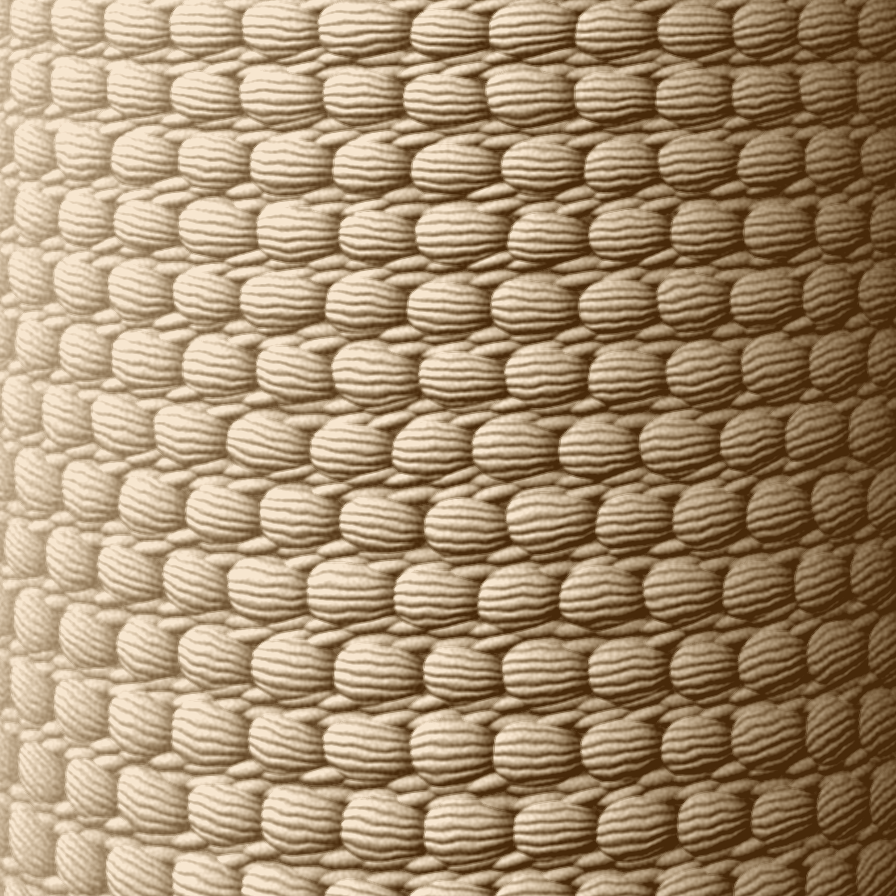
This texture is drawn by a WebGL 2 fragment shader. Its source:

```glsl
#version 300 es
precision highp float;
// Woven cord: rows of ribbed knots with twisted strands between, wrapped on a cylinder.
uniform vec2 u_resolution;
out vec4 fragColor;

#define AXIS_X 0.52        // horizontal centre of the cylinder
#define RADIUS 0.56        // cylinder radius
#define KNOT_ANGLE 0.17    // angle taken by one knot
#define KNOT_SIZE vec2(0.59, 0.43)
#define STRAND_SIZE vec2(0.36, 0.12)
#define STRAND_SLOPE 0.17
#define RIBS 2.8           // ribs per half knot
#define RELIEF 0.025       // depth of the weave
#define SOFTNESS 0.0009    // radius of the edge smoothing
#define GRAIN 0.13
#define SHADOW vec3(0.28, 0.16, 0.04)
#define LIGHT vec3(0.97, 0.90, 0.81)

const float PI = 3.14159265;

float hash(vec2 p) {
    vec3 q = fract(p.xyx * vec3(0.1031, 0.1030, 0.0973));
    q += dot(q, q.yzx + 33.33);
    return fract((q.x + q.y) * q.z);
}

vec2 gradientAt(vec2 cell) {
    float angle = 2.0 * PI * hash(cell);
    return vec2(cos(angle), sin(angle));
}

float gradientNoise(vec2 p) {
    vec2 i = floor(p), f = p - i, e = vec2(0.0, 1.0);
    vec2 w = f * f * f * (f * (f * 6.0 - 15.0) + 10.0);
    float low = mix(dot(gradientAt(i), f), dot(gradientAt(i + e.yx), f - e.yx), w.x);
    float high = mix(dot(gradientAt(i + e), f - e), dot(gradientAt(i + 1.0), f - 1.0), w.x);
    return mix(low, high, w.y);
}

// Canvas to weave: x counts knots, y counts rows downward, z is the tilt of the ribs
vec3 wrapWeave(vec2 p) {
    float side = clamp((p.x - AXIS_X) / RADIUS, -0.98, 0.98);
    float down = 1.0 - p.y;
    float sag = (0.02 + 0.14 * down) * (side < 0.0 ? 1.0 : 0.55);
    float s = down + sag * (1.0 - sqrt(1.0 - side * side)) - 0.035;
    vec2 weave = vec2(asin(side) / KNOT_ANGLE, s * (13.39 - 1.2 * s));
    weave.y += 0.07 * gradientNoise(weave * 0.6 + 7.0);
    weave.x += 0.12 * gradientNoise(weave * 0.8 + 31.0);
    return vec3(weave, side * (0.25 + 0.6 * down));
}

// Returns height and crease brightness
vec2 weaveSurface(vec2 p) {
    vec3 weave = wrapWeave(p);
    vec2 surface = vec2(0.0, 0.75);

    // Ribbed knots, each tapering to tuck under the left end of the next
    float row = floor(weave.y + 0.5);
    float x = weave.x + 0.15 + (0.25 + 0.05 * row) * (hash(vec2(row + 20.0, 3.0)) - 0.5);
    for (int j = -1; j <= 1; j++) {
        float column = floor(x + 0.5) + float(j);
        float vary = hash(vec2(column + 40.0, row + 20.0)) - 0.5;
        vec2 d = vec2(x - column, weave.y - row + 0.06 * vary);
        vec2 r = d / (KNOT_SIZE * (1.0 + 0.12 * vary));
        r.y /= 1.0 - 0.35 * clamp(d.x, -0.6, 0.6);
        float dome = 1.0 - dot(r, r);
        if (dome <= 0.0) continue;
        float fan = r.y + (weave.z + 0.35 * vary) * d.x;
        fan /= sqrt(1.0 - 1.5 * d.x * d.x);
        fan += 0.12 * gradientNoise(d * 4.0 + vary * 50.0);
        float wave = sin(PI * (fan * RIBS + vary));
        float rib = sqrt(wave * wave + 0.04);
        float height = sqrt(dome) - 0.38 * d.x + 0.13 * rib;
        float crease = mix(0.62, 1.0, smoothstep(0.1, 0.75, rib));
        crease *= 1.0 - 0.6 * smoothstep(0.15, 0.5, d.x);
        if (height > surface.x) surface = vec2(height, crease);
    }

    // Two tiers of short slanted strands along each seam
    float seam = floor(weave.y) + 0.5;
    for (int tier = 0; tier < 2; tier++) {
        float level = float(tier) - 0.5;
        float along = weave.x * 2.0 + level + 2.0 * hash(vec2(seam + 20.0, 9.0));
        for (int j = -1; j <= 1; j++) {
            float index = floor(along + 0.5) + float(j);
            float vary = hash(vec2(index + 60.0, seam * 2.0 + float(tier) + 50.0)) - 0.5;
            vec2 d = vec2((along - index) * 0.5, weave.y - seam - 0.23 * level);
            d.y += (STRAND_SLOPE + 0.15 * vary) * d.x + 0.06 * vary;
            vec2 r = d / STRAND_SIZE;
            float dome = 1.0 - dot(r, r);
            if (dome <= 0.0) continue;
            float height = 0.12 + (0.42 + 0.15 * vary) * sqrt(dome) - 0.2 * d.x;
            float crease = mix(0.6, 1.0, smoothstep(0.0, 0.5, dome));
            if (height > surface.x) surface = vec2(height, crease);
        }
    }
    return surface;
}

float weaveShade(vec2 p) {
    vec2 e = vec2(0.0018, 0.0), surface = weaveSurface(p);
    vec2 slope = vec2(weaveSurface(p + e).x, weaveSurface(p + e.yx).x) - surface.x;
    slope = clamp(slope * RELIEF / e.x, -1.5, 1.5);
    vec3 normal = normalize(vec3(-slope, 1.0));
    float diffuse = max(dot(normal, normalize(vec3(-0.5, 0.55, 0.75))), 0.0);
    return diffuse * surface.y * mix(0.45, 1.08, smoothstep(0.0, 0.65, surface.x));
}

void main() {
    vec2 p = gl_FragCoord.xy / u_resolution;
    float shade = 0.0;
    for (int k = 0; k < 4; k++) {
        vec2 offset = vec2(k % 2, k / 2) * 2.0 - 1.0;
        shade += 0.25 * weaveShade(p + offset * SOFTNESS);
    }

    // Broad light from the left, with softer relief towards both sides
    float mean = 0.86 - 0.5 * p.x - 0.22 * p.x * p.x + 0.08 * (p.y - 0.5);
    float contrast = 0.4 + 2.5 * p.x * (1.0 - p.x);
    float tone = mean + contrast * (shade - 0.53);
    tone = clamp(tone + GRAIN * gradientNoise(p * 215.0), 0.0, 1.0);
    vec3 color = mix(SHADOW, LIGHT, tone);
    color.b -= 0.08 * tone * (1.0 - tone);
    fragColor = vec4(color, 1.0);
}
```
